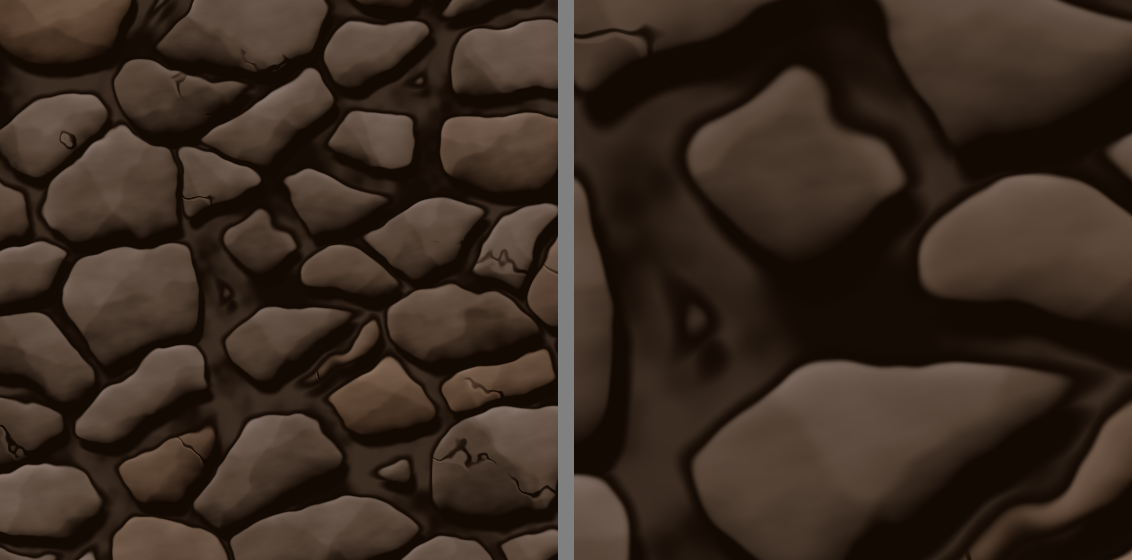
Left, the full canvas; right, a detail of the centre.
Reproduce this texture procedurally as a Shadertoy shader.

```glsl
// Dry rubble wall: chipped brown stones set in dark earth.
// Stones are cells of a stretched, tilted power diagram with softened corners;
// rim light, plane breaks, cracks and a thrown shadow give the painted relief.

const vec3 SHADOW_COLOR = vec3(0.070, 0.034, 0.008);
const vec3 FACE_COLOR   = vec3(0.32, 0.25, 0.20);
const vec3 RIM_COLOR    = vec3(0.47, 0.40, 0.36);
const vec3 WARM_TINT    = vec3(1.04, 0.97, 0.88);

const vec2  CELLS       = vec2(5.0, 7.2);   // stones per canvas height
const float TILT        = 0.24;             // courses rise to the right
const float JITTER      = 0.94;
const float SIZE_SPREAD = 0.58;             // weight of the largest stones
const float ROUNDING    = 125.0;            // higher gives sharper corners
const float GAP_MIN     = 0.006;
const float GAP_MAX     = 0.027;
const float EDGE        = 0.0019;           // softness of the stone outline
const vec2  LIGHT       = vec2(-0.42, 0.91);
const float SHADOW_REACH = 0.023;

struct Stone {
    float height;   // signed distance inside the outline
    vec2 outward;   // blended direction to the nearest edges
    vec2 local;     // position relative to the stone's site
    vec2 id;
};

// Hashes without sine
vec3 hash3(vec2 p) {
    vec3 a = fract(p.xyx * vec3(0.1031, 0.1030, 0.0973));
    a += dot(a, a.yxz + 33.33);
    return fract((a.xxy + a.yzz) * a.zyx);
}

vec2 noise2(vec2 p) {
    vec2 i = floor(p), f = fract(p);
    f = f * f * f * (f * (f * 6.0 - 15.0) + 10.0);
    vec2 low  = mix(hash3(i).xy, hash3(i + vec2(1, 0)).xy, f.x);
    vec2 high = mix(hash3(i + vec2(0, 1)).xy, hash3(i + vec2(1, 1)).xy, f.x);
    return mix(low, high, f.y);
}

float fbm(vec2 p) {
    float sum = 0.0, amp = 0.54;
    for (int i = 0; i < 3; i++) {
        sum += amp * noise2(p).x;
        p = mat2(0.8, -0.6, 0.6, 0.8) * p * 2.1 + 7.3;
        amp *= 0.5;
    }
    return sum;
}

// Site in xy, power weight in z
vec3 siteOf(vec2 cell) {
    vec3 h = hash3(cell + 61.0);
    return vec3(cell + 0.5 + (h.xy - 0.5) * JITTER, SIZE_SPREAD * h.z * h.z);
}

Stone stoneAt(vec2 p) {
    // Wobbled outline in the tilted frame of the courses
    vec2 warped = p + 0.040 * (noise2(p * 6.0 + 3.0) - 0.5)
                    + 0.017 * (noise2(p * 19.0 + 9.0) - 0.5)
                    + 0.005 * (noise2(p * 47.0 + 23.0) - 0.5);
    mat2 tilt = mat2(cos(TILT), -sin(TILT), sin(TILT), cos(TILT));
    vec2 q = tilt * warped * CELLS;
    vec2 base = floor(q);

    // Owner of this point
    vec2 owner = base;
    float best = 1e5;
    for (int y = -2; y <= 2; y++)
    for (int x = -2; x <= 2; x++) {
        vec2 cell = base + vec2(x, y);
        vec3 s = siteOf(cell);
        float power = dot(q - s.xy, q - s.xy) - s.z;
        if (power < best) { best = power; owner = cell; }
    }

    // Soft minimum over the distances to its edges
    vec3 site = siteOf(owner);
    float total = 0.0;
    vec2 outward = vec2(0.0);
    for (int y = -2; y <= 2; y++)
    for (int x = -2; x <= 2; x++) {
        if (x == 0 && y == 0) continue;
        vec3 s = siteOf(owner + vec2(x, y));
        float power = dot(q - s.xy, q - s.xy) - s.z;
        vec2 slope = CELLS * (s.xy - site.xy);
        float d = max(power - best, 0.0) / (2.0 * length(slope));
        float w = exp(-ROUNDING * d);
        total += w;
        outward += w * normalize(slope);
    }
    total = max(total, 1e-12);
    float gap = mix(GAP_MIN, GAP_MAX, smoothstep(0.15, 0.9, noise2(p * 7.0 + 17.0).x));
    return Stone(-log(total) / ROUNDING - gap, (outward / total) * tilt,
                 ((q - site.xy) / CELLS) * tilt, owner);
}

// Tone 0 is deep shadow, 1 a stone face, 2 a bright rim
vec3 toneColor(float tone) {
    vec3 c = mix(SHADOW_COLOR, FACE_COLOR, clamp(tone, 0.0, 1.0));
    return mix(c, RIM_COLOR, clamp(tone - 1.0, 0.0, 1.25));
}

float stoneTone(Stone s, vec2 p) {
    vec3 r = hash3(s.id + 207.0);
    float h = max(s.height, 0.0);
    float facing = dot(s.outward, LIGHT);
    float grain = fbm(p * 13.0) - 0.48;
    float strokes = fbm(mat2(18.0, -14.0, 16.0, 46.0) * p + 90.0) - 0.48;
    float tone = 1.13 + 0.30 * (r.x - 0.5) + 2.0 * s.local.y + 0.50 * grain + 0.34 * strokes;

    // Crisp plane breaks across the face
    for (int i = 0; i < 2; i++) {
        vec3 k = hash3(s.id + 400.0 + 31.0 * float(i));
        float angle = mix(0.4, 2.7, k.x);
        float plane = dot(s.local, vec2(cos(angle), sin(angle)));
        plane += 0.07 * (k.y - 0.5) + 0.05 * grain;
        tone += 0.22 * (smoothstep(-0.006, 0.006, plane) - 0.6);
    }

    // Lit upper rim, shaded lower flank, dark contact line
    float chipped = 0.25 + 1.5 * noise2(p * 23.0 + 5.0).y;
    tone += 0.75 * chipped * max(facing, 0.0) * exp(-h / 0.009);
    tone += 0.95 * min(facing, 0.0) * exp(-h / 0.018);
    tone *= mix(0.75, 1.0, smoothstep(0.0, 0.004, h));

    // Cracks on some stones, with a bright lower lip
    float wander = 0.10 * (fbm(p * 17.0 + 31.0) - 0.48);
    float crack = dot(s.local, vec2(r.z - 0.5, 0.8)) + wander + 0.012;
    float cracked = step(0.66, r.z) * smoothstep(0.40, 0.62, noise2(p * 15.0 + 43.0).x);
    tone -= 0.75 * cracked * (1.0 - smoothstep(0.0008, 0.005, abs(crack)));
    tone += 0.25 * cracked * (1.0 - smoothstep(0.001, 0.005, abs(crack + 0.007)));
    return tone;
}

void mainImage(out vec4 fragColor, in vec2 fragCoord) {
    vec2 p = fragCoord / iResolution.y;
    Stone s = stoneAt(p);

    // Earth between the stones, darkened by contact and thrown shadow
    float shade = smoothstep(-0.007, 0.003, stoneAt(p + LIGHT * SHADOW_REACH).height);
    float contact = 1.0 - smoothstep(0.002, 0.011, -s.height);
    float earth = mix(0.04, 0.62, smoothstep(0.28, 0.66, fbm(p * 12.0 + 71.0)));
    vec3 color = toneColor(earth * (1.0 - max(shade, 0.9 * contact)));

    // Stone faces, a few of them warmer
    float warmth = smoothstep(0.6, 1.0, hash3(s.id + 311.0).x);
    vec3 face = toneColor(stoneTone(s, p)) * mix(vec3(1.0), WARM_TINT, warmth);
    float edge = max(EDGE, 0.75 / iResolution.y);
    color = mix(color, face, smoothstep(-edge, edge, s.height));

    fragColor = vec4(color, 1.0);
}
```
